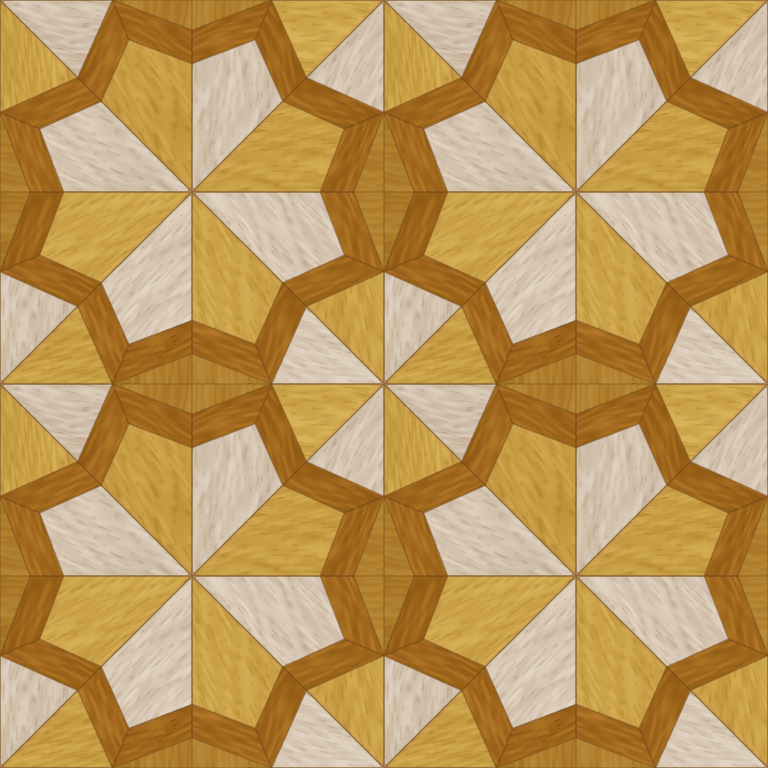
Reproduce this pattern procedurally as a Shadertoy shader.

```glsl
// Wooden parquet: eight-pointed stars with mitred brown frames, wedge fans and rhombi.

const float PI = 3.14159265;
const float REPEATS = 2.0;      // tiles across and down
const float TIP = 0.2071;       // star tip offset along the tile side
const float NOTCH = 0.421;      // radius of the star's inner corners
const float FRAME = 0.081;      // width of the brown frame
const float SEAM = 0.0009;      // half width of the joints

const vec3 GOLD_DARK = vec3(0.72, 0.55, 0.20);
const vec3 GOLD_LIGHT = vec3(0.86, 0.71, 0.36);
const vec3 CREAM_DARK = vec3(0.75, 0.67, 0.57);
const vec3 CREAM_LIGHT = vec3(0.91, 0.86, 0.80);
const vec3 BROWN_DARK = vec3(0.52, 0.31, 0.05);
const vec3 BROWN_LIGHT = vec3(0.72, 0.49, 0.17);
const vec3 TAN_DARK = vec3(0.61, 0.42, 0.11);
const vec3 TAN_LIGHT = vec3(0.78, 0.60, 0.27);
const vec3 JOINT = vec3(0.42, 0.27, 0.10);

float hash(vec2 p) {
    return fract(sin(dot(p, vec2(127.1, 311.7))) * 43758.5453);
}

float noise(vec2 p) {
    vec2 i = floor(p), f = fract(p);
    f = f * f * (3.0 - 2.0 * f);
    return mix(mix(hash(i), hash(i + vec2(1, 0)), f.x),
               mix(hash(i + vec2(0, 1)), hash(i + vec2(1, 1)), f.x), f.y);
}

vec2 rotate(vec2 p, float angle) {
    float c = cos(angle), s = sin(angle);
    return vec2(c * p.x + s * p.y, c * p.y - s * p.x);
}

// Grain value of one board, fibres running along x
float grain(vec2 p, float seed) {
    p += vec2(3.7, 5.3) * (seed + 10.0);
    p.y += 0.045 * noise(p * vec2(5.0, 9.0));
    float fibre = noise(p * vec2(24.0, 125.0));
    float pores = smoothstep(0.62, 0.9, noise(p * vec2(38.0, 170.0) + 31.0));
    float figure = noise(p * vec2(4.0, 34.0) + 17.0);
    float tone = hash(vec2(seed, 4.0));
    return 0.12 + 0.45 * fibre + 0.28 * figure + 0.22 * tone - 0.3 * pores;
}

vec3 wood(vec3 dark, vec3 light, float g) {
    return mix(dark, light, g);
}

float joint(float dist, float px) {
    return 1.0 - smoothstep(SEAM, SEAM + px, abs(dist));
}

// Eight wedges around a centre, cream and gold in turn
vec3 fan(vec2 p, float seed, float px) {
    float angle = atan(p.x, p.y);
    float wedge = floor(angle / (PI / 4.0));
    float tilt = 0.9 * (hash(vec2(wedge, seed)) - 0.5);
    float bisector = PI / 2.0 - (wedge + 0.5) * PI / 4.0;
    float g = grain(rotate(p, bisector + tilt), seed + wedge);
    float side = 0.25 * length(p) * sin(4.0 * angle);
    vec3 col = mix(wood(GOLD_DARK, GOLD_LIGHT, g), wood(CREAM_DARK, CREAM_LIGHT, g),
                   smoothstep(-px, px, side));
    return mix(col, JOINT, 0.55 * joint(side, px));
}

// Frame of sixteen boards, grain following the star's edge
vec3 frame(vec2 folded, vec2 normal, float board, float px) {
    vec2 along = vec2(normal.y, -normal.x);
    vec2 p = vec2(dot(folded, along), dot(folded, normal));
    vec3 col = wood(BROWN_DARK, BROWN_LIGHT, grain(p, board + 40.0));
    float tipSide = dot(folded, vec2(cos(PI / 8.0), -sin(PI / 8.0)));
    float mitre = max(joint(folded.x, px), joint(tipSide, px));
    return mix(col, JOINT, 0.5 * mitre);
}

// Half rhombi on the tile sides, grain across their length
vec3 rhombus(vec2 q, float px) {
    vec2 a = abs(q);
    vec2 p = a.x > a.y ? q : q.yx;
    float seed = 70.0 + step(a.x, a.y) + 2.0 * step(0.0, p.x) + 4.0 * step(0.0, p.y);
    vec3 col = wood(TAN_DARK, TAN_LIGHT, grain(p, seed));
    float split = max(joint(0.5 - abs(p.x), px), joint(p.y, px));
    return mix(col, JOINT, 0.3 * split);
}

void mainImage(out vec4 fragColor, in vec2 fragCoord) {
    float px = REPEATS / iResolution.y;
    vec2 q = fract(fragCoord / iResolution.xy * REPEATS) - 0.5;

    // Fold the tile into one sixteenth of the star
    float angle = atan(q.x, q.y);
    float folded = abs(mod(angle + PI / 8.0, PI / 4.0) - PI / 8.0);
    vec2 p = length(q) * vec2(sin(folded), cos(folded));
    vec2 normal = normalize(vec2(NOTCH - 0.5, TIP));
    float star = dot(p - vec2(0.0, NOTCH), normal);
    float board = floor(angle / (PI / 8.0));

    // Ground: corner fans and rhombi
    vec2 a = abs(q);
    vec2 corner = q - 0.5 * sign(q);
    vec3 col = min(a.x, a.y) < TIP ? rhombus(q, px) : fan(corner, 20.0, px);

    // Star: frame, then inner fan
    col = mix(col, frame(p, normal, board, px), smoothstep(px, -px, star));
    col = mix(col, fan(q, 5.0, px), smoothstep(px, -px, star + FRAME));
    float outline = max(joint(star, px), joint(star + FRAME, px));
    col = mix(col, JOINT, 0.4 * outline);

    fragColor = vec4(col, 1.0);
}
```
